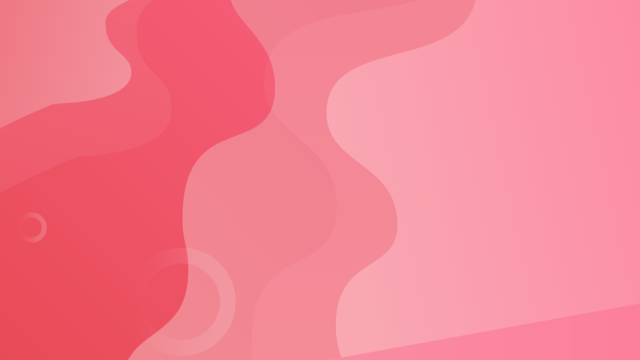
Reproduce this background procedurally as a Shadertoy shader.

```glsl
#define SOLVE_STEPS 16
#define LENS_ALPHA 0.16
#define BIG_RING_ALPHA 0.13
#define SMALL_RING_ALPHA 0.17
#define STRIP_START 0.910
#define STRIP_SLOPE 0.181

// Colour pairs: the two ends of each gradient
const vec3 RED_LOW = vec3(0.910, 0.295, 0.340), RED_HIGH = vec3(0.960, 0.360, 0.460);
const vec3 CORAL_LOW = vec3(0.930, 0.355, 0.415), CORAL_HIGH = vec3(0.950, 0.400, 0.480);
const vec3 CORNER_LEFT = vec3(0.935, 0.480, 0.525), CORNER_RIGHT = vec3(0.950, 0.575, 0.615);
const vec3 BLOB_LOW = vec3(0.943, 0.535, 0.570), BLOB_HIGH = vec3(0.945, 0.495, 0.560);
const vec3 BAND_LOW = vec3(0.957, 0.550, 0.595), BAND_HIGH = vec3(0.955, 0.520, 0.580);
const vec3 PALE_LEFT = vec3(0.975, 0.660, 0.700), PALE_RIGHT = vec3(0.990, 0.545, 0.640);
const vec3 STRIP_LEFT = vec3(0.975, 0.555, 0.630), STRIP_RIGHT = vec3(0.990, 0.500, 0.610);

// Sideways shift of a cubic Bezier between two heights; the grips are
// the lengths of its upright handles, relative to the height of the span
float bend(float y, float low, float high, float shift, float gripLow, float gripHigh) {
    float target = clamp((y - low) / (high - low), 0.0, 1.0);
    float a = 0.0, b = 1.0;
    for (int i = 0; i < SOLVE_STEPS; i++) {
        float t = 0.5 * (a + b), r = 1.0 - t;
        float height = 3.0 * t * r * (gripLow * r + (1.0 - gripHigh) * t) + t * t * t;
        if (height < target) a = t; else b = t;
    }
    return shift * smoothstep(0.0, 1.0, 0.5 * (a + b));
}

// Outlines: x as a function of height
float redEdge(float y) {
    return 0.336 + bend(y, -0.088, 0.248, 0.187, 0.56, 0.61)
                 + bend(y, 0.248, 0.394, -0.016, 0.50, 0.50)
                 + bend(y, 0.394, 0.757, 0.257, 0.86, 0.57)
                 + bend(y, 0.757, 1.028, -0.127, 0.53, 0.34);
}

float bandEdge(float y) {
    return 0.699 + bend(y, 0.051, 0.426, 0.236, 0.78, 0.565)
                 + bend(y, 0.426, 0.766, -0.201, 0.55, 0.42)
                 + bend(y, 0.766, 1.185, 0.586, 0.755, 0.78);
}

float paleEdge(float y) {
    return 0.961 + bend(y, -0.076, 0.097, -0.028, 0.50, 0.50)
                 + bend(y, 0.097, 0.375, 0.171, 0.70, 0.48)
                 + bend(y, 0.375, 0.687, -0.197, 0.56, 0.47)
                 + bend(y, 0.687, 1.046, 0.419, 0.635, 0.73);
}

float coralEdge(float y) {
    return -0.093 + bend(y, 0.394, 0.566, 0.312, 0.25, 0.0)
                  + bend(y, 0.566, 0.694, 0.257, 0.0, 1.0)
                  + bend(y, 0.694, 0.914, -0.097, 0.54, 0.61)
                  + bend(y, 0.914, 1.028, 0.060, 0.65, 0.30);
}

float cornerEdge(float y) {
    return -0.093 + bend(y, 0.572, 0.712, 0.243, 0.30, 0.0)
                  + bend(y, 0.712, 0.799, 0.215, 0.0, 1.0)
                  + bend(y, 0.799, 0.935, -0.072, 0.40, 0.60)
                  + bend(y, 0.935, 1.023, 0.088, 0.60, 0.30);
}

// Smooth coverage where the signed value is positive
float cover(float d) {
    return clamp(0.5 + d / max(fwidth(d), 1e-5), 0.0, 1.0);
}

vec3 ramp(vec3 from, vec3 to, float t) {
    return mix(from, to, clamp(t, 0.0, 1.0));
}

// Ring that fades out towards its left side
float ring(vec2 p, vec2 centre, float inner, float outer) {
    vec2 q = p - centre;
    float r = length(q);
    return cover(outer - r) * cover(r - inner) * smoothstep(-outer, 0.8 * outer, q.x);
}

void mainImage(out vec4 fragColor, in vec2 fragCoord) {
    vec2 p = fragCoord / iResolution.y;

    // Middle blob and the band over it
    vec3 band = ramp(BAND_LOW, BAND_HIGH, p.y);
    float inBand = cover(p.x - bandEdge(p.y));
    vec3 blob = ramp(BLOB_LOW, BLOB_HIGH, 0.7 * p.y + 0.8 * (p.x - 0.5));
    vec3 col = mix(blob, band, inBand);

    // Red wave, lightened where the band crosses it
    vec3 red = ramp(RED_LOW, RED_HIGH, 0.6 * p.y + 0.6 * p.x);
    red = mix(red, band, LENS_ALPHA * inBand);
    col = mix(col, red, cover(redEdge(p.y) - p.x));

    // Two waves of the upper left corner
    vec3 coral = ramp(CORAL_LOW, CORAL_HIGH, 1.4 * (p.y - 0.45) + 0.5 * p.x);
    col = mix(col, coral, cover(coralEdge(p.y) - p.x));
    vec3 corner = ramp(CORNER_LEFT, CORNER_RIGHT, 2.6 * p.x + 0.5 * (0.8 - p.y));
    col = mix(col, corner, cover(cornerEdge(p.y) - p.x));

    // Pale field on the right and the slanted strip below it
    vec3 pale = ramp(PALE_LEFT, PALE_RIGHT, 1.0 * (p.x - 0.95) + 0.22 * (p.y - 0.3));
    col = mix(col, pale, cover(p.x - paleEdge(p.y)));
    vec3 strip = ramp(STRIP_LEFT, STRIP_RIGHT, 1.2 * (p.x - STRIP_START));
    col = mix(col, strip, cover(STRIP_SLOPE * (p.x - STRIP_START) - p.y));

    // Translucent rings
    col = mix(col, vec3(1.0), BIG_RING_ALPHA * ring(p, vec2(0.505, 0.162), 0.106, 0.150));
    col = mix(col, vec3(1.0), SMALL_RING_ALPHA * ring(p, vec2(0.088, 0.368), 0.028, 0.042));

    fragColor = vec4(col, 1.0);
}
```
